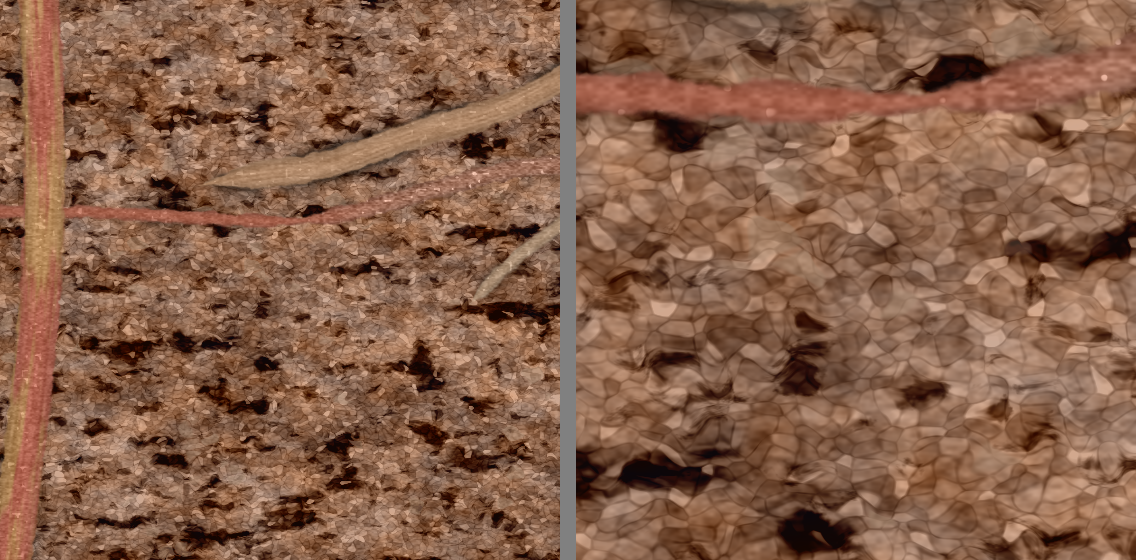
Left: the whole. Right: its middle third, enlarged.
Give the GLSL for this texture, as a WebGL 1 fragment shader.

```glsl
precision highp float;
// Cut soil with plant roots: soft cellular grains and stretched noise give a
// brightness that runs through an earth ramp, with dark pits sunk into it.
// Roots are curved bands with fibres, ragged edges and a patchy shadow.
uniform vec2 u_resolution;

float hash(vec2 p) {
  return fract(sin(dot(p, vec2(127.1, 311.7))) * 43758.5453);
}

float noise(vec2 p) {
  vec2 i = floor(p), f = fract(p);
  f = f * f * (3.0 - 2.0 * f);
  return mix(mix(hash(i), hash(i + vec2(1, 0)), f.x),
             mix(hash(i + vec2(0, 1)), hash(i + vec2(1, 1)), f.x), f.y);
}

float fbm(vec2 p) {
  float sum = 0.0, amp = 0.516;
  for (int i = 0; i < 5; i++) {
    sum += amp * noise(p);
    p = p * 2.03 + 17.3;
    amp *= 0.5;
  }
  return sum;
}

// x: grain tone with soft borders, y: closeness to a crevice
vec2 grains(vec2 p) {
  vec2 cell = floor(p);
  float near = 9.0, second = 9.0, tone = 0.0, total = 0.0;
  for (int y = -1; y <= 1; y++) {
    for (int x = -1; x <= 1; x++) {
      vec2 id = cell + vec2(x, y);
      vec2 r = id + vec2(hash(id), hash(id + 41.7)) - p;
      float d = dot(r, r), w = exp(-16.0 * d);
      tone += w * hash(id + 9.2);
      total += w;
      second = min(second, max(near, d));
      near = min(near, d);
    }
  }
  return vec2(tone / (total + 1e-5),
              1.0 - smoothstep(0.0, 0.3, sqrt(second) - sqrt(near)));
}

vec3 earth(float v) {
  vec3 c = mix(vec3(0.07, 0.02, 0.01), vec3(0.18, 0.04, 0.01), smoothstep(0.05, 0.18, v));
  c = mix(c, vec3(0.33, 0.18, 0.09), clamp((v - 0.18) / 0.15, 0.0, 1.0));
  return mix(c, vec3(0.74, 0.58, 0.48), clamp((v - 0.33) / 0.41, 0.0, 1.2));
}

vec3 soil(vec2 p, float fine) {
  vec2 warp = vec2(noise(p * 60.0), noise(p * 60.0 + 31.0)) - 0.5;
  vec2 q = p + 0.012 * warp;
  vec2 coarse = grains(q * vec2(34.0, 46.0));
  vec2 small = grains(q * vec2(80.0, 115.0) + 7.0);
  float v = 0.60 + 0.40 * (fbm(p * vec2(9.0, 17.0)) - 0.5);
  v += 0.13 * (coarse.x - 0.5) + 0.19 * (small.x - 0.5) + 0.22 * (fine - 0.5);
  v -= 0.05 * coarse.y * small.y + 0.06 * small.y;

  // wide flat hollows and small holes
  float hollow = smoothstep(0.62, 0.75, fbm(q * vec2(13.0, 29.0) + 5.0));
  float hole = smoothstep(0.62, 0.76, fbm(q * vec2(36.0, 62.0) + 63.0));
  v -= 0.40 * hollow + 0.28 * hole;

  // pale crumbs, which also lie in the hollows
  float crumb = smoothstep(0.86, 0.97, small.x) * (1.0 - small.y);
  v += crumb * (0.08 + 0.22 * hollow);

  vec3 c = earth(v);
  float hue = fbm(p * vec2(22.0, 34.0) + 90.0) - 0.5;
  c += hue * vec3(0.10, -0.02, -0.12);
  float stone = smoothstep(0.90, 0.97, coarse.x) * (1.0 - coarse.y);
  return mix(c, vec3(0.62, 0.51, 0.42) + 0.12 * (fine - 0.5), 0.5 * stone);
}

// d: offset across the root, w: half width, rag: edge roughness
vec3 layRoot(vec3 ground, float d, float w, vec3 tint, float rag, float shade) {
  float gap = abs(d) - w + 0.012 * (rag - 0.5);
  float shadow = shade * smoothstep(0.0, 0.01, w) * exp(-max(gap, 0.0) / 0.011);
  float across = min(abs(d) / max(w, 0.002), 1.0);
  vec3 body = tint * (1.05 - 0.18 * across * across);
  return mix(ground * (1.0 - shadow), body, 1.0 - smoothstep(-0.003, 0.003, gap));
}

void main() {
  vec2 p = gl_FragCoord.xy / u_resolution;
  float fine = 0.6 * noise(p * vec2(150.0, 270.0)) + 0.4 * noise(p * vec2(290.0, 430.0));
  float rag = fbm(p * vec2(50.0, 65.0));
  float patchy = smoothstep(0.42, 0.65, fbm(p * vec2(10.0, 14.0) + 33.0));
  float glint = smoothstep(0.83, 0.95, noise(p * vec2(125.0, 145.0) + 4.0));
  float grit = 0.20 * (fine - 0.5) + 0.14 * glint;
  vec3 c = soil(p, fine);

  // thin reddish root, crumbly on its right half
  float right = smoothstep(0.48, 0.75, p.x);
  float d = p.y - 0.622 + 0.017 * smoothstep(0.12, 0.52, p.x) - 0.1 * smoothstep(0.5, 1.0, p.x);
  vec3 tint = mix(vec3(0.63, 0.37, 0.29), vec3(0.61, 0.43, 0.35), right);
  float w = 0.011 + 0.006 * right - 0.007 * smoothstep(0.06, 0.0, abs(p.x - 0.54));
  c = layRoot(c, d, w, tint + grit * (1.0 + right), rag + 0.5 * right * (fine - 0.5), 0.35 * patchy);

  // pale root rising to the right, fibres along its length
  float t = (p.x - 0.34) / 0.66;
  d = 0.95 * (p.y - 0.665 - 0.085 * t - 0.105 * t * t - 0.005 * sin(t * 13.0));
  float fibre = noise(vec2(p.x * 22.0, d * 260.0)) - 0.5;
  w = 0.029 * smoothstep(-0.04, 0.22, t) - 0.005;
  tint = vec3(0.66, 0.51, 0.39) + 0.10 * fibre + 0.7 * grit;
  c = layRoot(c, d, w, tint, rag, 0.65 * patchy);

  // short grey rootlet
  d = 0.74 * (p.y - 0.447 - 0.88 * (p.x - 0.83) - 0.012 * sin((p.x - 0.83) * 18.0));
  w = 0.015 * smoothstep(0.82, 0.87, p.x) - 0.004;
  c = layRoot(c, d, w, vec3(0.65, 0.54, 0.44) + grit, rag, 0.3 * patchy);

  // thick upright root with rose and straw bands
  d = p.x - 0.018 - 0.062 * sin(p.y * 2.2);
  float band = fbm(vec2(d * 45.0, p.y * 5.0) + 12.0);
  tint = mix(vec3(0.66, 0.37, 0.30), vec3(0.68, 0.51, 0.33), smoothstep(0.36, 0.62, band));
  tint += 0.10 * (noise(vec2(d * 190.0, p.y * 18.0)) - 0.5) + grit;
  c = layRoot(c, d, 0.037, tint, rag, 0.25 * patchy);

  gl_FragColor = vec4(clamp(c, 0.0, 1.0), 1.0);
}
```
